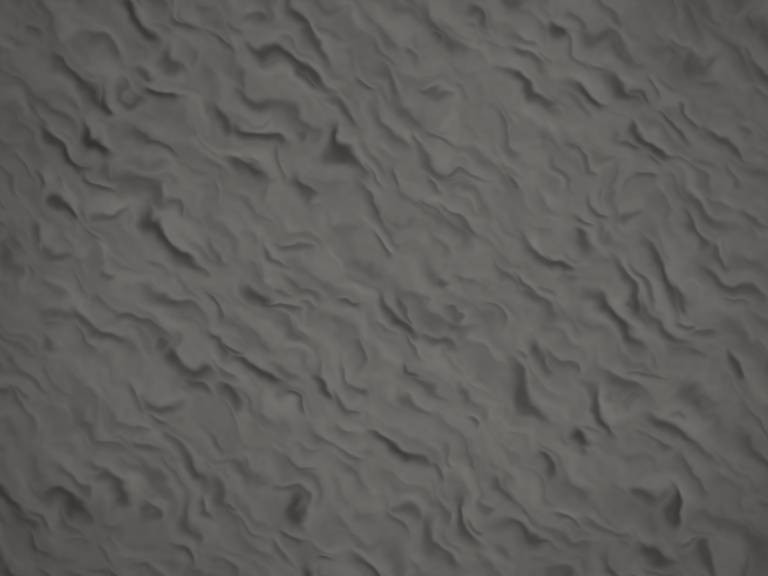
Give the GLSL for this texture, as a Shadertoy shader.

```glsl
// Rough grey plaster: slanted overlapping ridges with soft dark undercuts and a dim border.

const vec3  TINT = vec3(1.0, 0.984, 0.958);      // slightly warm grey
const float BASE_LIGHT = 0.428;
const float UNDERCUT_DEPTH = 0.17;
const float CREST_LIGHT = 0.042;
const float RELIEF_GAIN = 0.14;
const float GRAIN_GAIN = 0.016;
const float SLANT = 0.74;                        // ridge fall, radians
const vec2  RIDGE_CELL = vec2(0.118, 0.062);     // spacing along and across
const vec2  LIGHT_CENTRE = vec2(0.04, 0.04);
const float BORDER_DIM = 0.37;

float hash(vec2 p) {
    vec3 q = fract(p.xyx * vec3(0.1031, 0.1030, 0.0973));
    q += dot(q, q.yzx + 33.33);
    return fract((q.x + q.y) * q.z);
}

vec2 hash2(vec2 p) {
    return vec2(hash(p + 17.3), hash(p + 71.9));
}

float noise(vec2 p) {
    vec2 i = floor(p), f = fract(p);
    f = f * f * (3.0 - 2.0 * f);
    return mix(mix(hash(i), hash(i + vec2(1, 0)), f.x),
               mix(hash(i + vec2(0, 1)), hash(i + vec2(1, 1)), f.x), f.y);
}

float fbm(vec2 p) {
    float sum = 0.0, amp = 0.5;
    for (int i = 0; i < 3; i++) {
        sum += amp * noise(p);
        p = p * 1.93 + 11.7;
        amp *= 0.5;
    }
    return sum;
}

vec2 warp(vec2 p, float freq) {
    return vec2(noise(p * freq + 3.1), noise(p * freq + 47.6)) - 0.5;
}

// Scattered ridges: x = undercut darkness, y = crest brightness
vec2 ridges(vec2 q, float scale, float seed) {
    q /= scale;
    vec2 cell = floor(q / RIDGE_CELL);
    vec2 shade = vec2(0.0);
    for (int j = -2; j <= 2; j++)
    for (int i = -1; i <= 1; i++) {
        vec2 id = cell + vec2(i, j);
        vec2 rnd = hash2(id + seed), kind = hash2(id + seed + 131.0);
        vec2 d = q - (id + 0.5 + 0.8 * (rnd - 0.5)) * RIDGE_CELL;

        // Individual turn, bend and length
        float turn = 0.75 * (kind.x - 0.5);
        d = vec2(d.x + turn * d.y, d.y - turn * d.x);
        d.y += 5.0 * (rnd.x - 0.5) * d.x * d.x;
        float halfLength = mix(0.035, 0.095, kind.y);
        float fade = 1.0 - smoothstep(0.25, 1.0, abs(d.x) / halfLength);
        float strength = fade * mix(0.22, 1.0, rnd.y * rnd.y);

        // Soft shadow below, abrupt lit crest above
        float width = d.y < 0.0 ? 0.0145 : 0.0065;
        float undercut = exp(-d.y * d.y / (width * width));
        float crest = smoothstep(0.0, 0.014, d.y) * exp(-max(d.y, 0.0) / 0.028);
        shade = max(shade, strength * vec2(undercut, 1.7 * crest));
    }
    return shade;
}

void mainImage(out vec4 fragColor, in vec2 fragCoord) {
    vec2 p = (fragCoord - 0.5 * iResolution.xy) / iResolution.y;

    // Slanted frame: x runs down the ridges, y runs across towards the light
    float c = cos(SLANT), s = sin(SLANT);
    vec2 w = p + 0.045 * warp(p, 9.0) + 0.026 * warp(p, 26.0) + 0.008 * warp(p, 65.0);
    vec2 q = vec2(c * w.x - s * w.y, s * w.x + c * w.y);

    // Broad ridges with smaller, weaker ones between
    vec2 shade = ridges(q, 1.0, 5.0);
    vec2 small = ridges(q + 0.37, 0.62, 59.0);
    shade = max(shade, small * vec2(0.6, 0.7));

    // Gentle relief lit across the slant
    vec2 stretch = vec2(13.0, 23.0);
    float relief = fbm(q * stretch) - fbm((q + vec2(0.0, 0.013)) * stretch);

    float light = BASE_LIGHT + RELIEF_GAIN * relief;
    light += CREST_LIGHT * shade.y * (1.0 - shade.x) - UNDERCUT_DEPTH * shade.x;
    light += GRAIN_GAIN * (noise(p * 85.0) - 0.5);
    light += 0.03 * (noise(p * 4.0 + 8.0) - 0.5);

    // Dim border
    vec2 away = p - LIGHT_CENTRE;
    light *= 1.0 - BORDER_DIM * dot(away, away);
    fragColor = vec4(light * TINT, 1.0);
}
```
